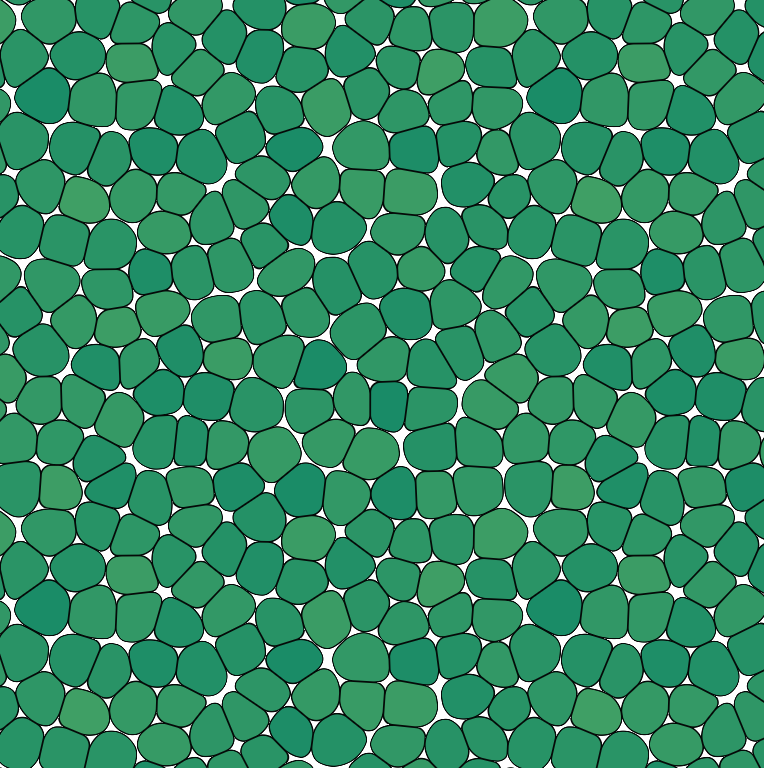
Reproduce this pattern procedurally as a Shadertoy shader.

```glsl
// Tightly packed green pebbles with thin dark outlines and small white gaps.
// Seeds on a staggered, jittered, tiling lattice push each other apart; each
// Voronoi cell is then rounded by blending the distances to its edges.

#define TILE_SIZE    0.6667  // period of the pattern, in canvas heights
#define COLUMNS      11.0    // cells per period, across
#define ROWS         12.0    // cells per period, upward (even)
#define JITTER       0.82    // random offset of the seeds
#define REPULSION    0.4     // strength of the push between close seeds
#define ROUNDING     0.21    // corner radius, in cell widths
#define MAX_RADIUS   0.76    // largest reach of a cell from its seed
#define LINE_HALF    0.019   // half the outline width

const vec3 GREEN_COOL = vec3(0.085, 0.540, 0.405);
const vec3 GREEN_WARM = vec3(0.255, 0.625, 0.395);
const vec3 INK        = vec3(0.015, 0.040, 0.030);
const vec3 GAP        = vec3(1.0);

const vec2 PITCH = vec2(1.0, COLUMNS / ROWS);

vec2 hash2(vec2 p) {
    vec3 q = fract(p.xyx * vec3(0.1031, 0.1030, 0.0973));
    q += dot(q, q.yzx + 33.33);
    return fract((q.xx + q.yz) * q.zy);
}

// Random pair of a lattice cell, repeating with the tile
vec2 cellRandom(vec2 cell, float salt) {
    return hash2(mod(cell, vec2(COLUMNS, ROWS)) + salt);
}

// Jittered seed on staggered rows
vec2 rawSeed(vec2 cell) {
    vec2 stagger = vec2(0.5 * mod(cell.y, 2.0), 0.0);
    vec2 jitter = JITTER * (cellRandom(cell, 3.0) - 0.5);
    return (cell + stagger + 0.5 + jitter) * PITCH;
}

// Seed moved away from neighbours closer than one cell width
vec2 relaxedSeed(vec2 cell) {
    vec2 seed = rawSeed(cell);
    vec2 push = vec2(0.0);
    for (int y = -1; y <= 1; y++)
    for (int x = -1; x <= 1; x++) {
        vec2 away = seed - rawSeed(cell + vec2(x, y));
        float dist = length(away);
        push += away / max(dist, 0.01) * max(1.0 - dist, 0.0);
    }
    return seed + REPULSION * push;
}

// Squared share of one boundary in the rounded distance
float cornerTerm(float edgeDistance) {
    float inset = max(ROUNDING - edgeDistance, 0.0);
    return inset * inset;
}

void mainImage(out vec4 fragColor, in vec2 fragCoord) {
    float scale = COLUMNS / (TILE_SIZE * iResolution.y);
    vec2 p = fragCoord * scale;
    float pixel = scale;

    // Nearest seed
    vec2 base = vec2(0.0, floor(p.y / PITCH.y));
    base.x = floor(p.x - 0.5 * mod(base.y, 2.0));
    vec2 seeds[25];
    vec2 home = vec2(0.0), homeCell = base;
    float nearest = 1e5;
    for (int i = 0; i < 25; i++) {
        vec2 cell = base + vec2(i % 5 - 2, i / 5 - 2);
        seeds[i] = relaxedSeed(cell);
        float dist = distance(p, seeds[i]);
        if (dist < nearest) {
            nearest = dist;
            home = seeds[i];
            homeCell = cell;
        }
    }

    // Rounded distance to the cell outline, positive inside
    float blend = cornerTerm(MAX_RADIUS - nearest);
    for (int i = 0; i < 25; i++) {
        vec2 across = seeds[i] - home;
        float span = length(across);
        if (span > 0.001) {
            vec2 middle = 0.5 * (seeds[i] + home);
            blend += cornerTerm(dot(middle - p, across / span));
        }
    }
    float d = ROUNDING - sqrt(blend);

    // Fill, gap and outline
    vec2 tint = cellRandom(homeCell, 41.0);
    vec3 green = mix(GREEN_COOL, GREEN_WARM, 0.5 * (tint.x + tint.y));
    float inside = clamp(d / pixel + 0.5, 0.0, 1.0);
    float line = clamp((LINE_HALF - abs(d)) / pixel + 0.5, 0.0, 1.0);
    vec3 color = mix(mix(GAP, green, inside), INK, line);
    fragColor = vec4(color, 1.0);
}
```
